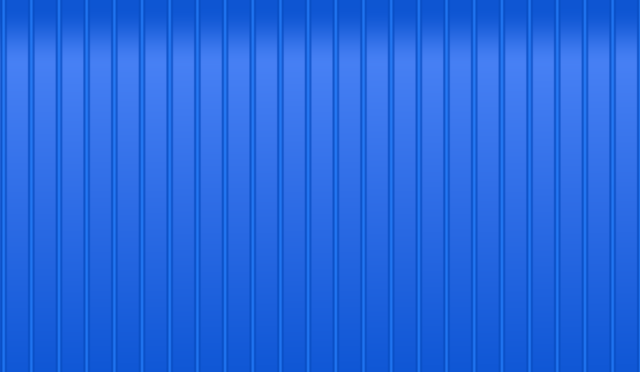
This pattern is drawn by a WebGL 2 fragment shader. Its source:

```glsl
#version 300 es
precision highp float;
// Glossy blue vertical panels separated by narrow grooves with a bright core.

#define REPEATS 23.12       // panels across the canvas
#define FIRST_GROOVE 0.0057 // centre of the first groove, in canvas widths
#define GROOVE_HALF 0.0052  // half width of a groove, in canvas widths
#define CORE_HALF 0.0019    // half width of its bright core
#define SHADE_TOP 0.02      // where the top shade starts to lift, from the top
#define SHADE_END 0.175     // where the panel is brightest
#define GRAIN 0.006         // strength of the tone variation

uniform vec2 u_resolution;
out vec4 fragColor;

const vec3 TOP_SHADE = vec3(0.055, 0.335, 0.825);
const vec3 HIGHLIGHT = vec3(0.275, 0.500, 0.955);
const vec3 MIDDLE = vec3(0.180, 0.425, 0.900);
const vec3 BOTTOM = vec3(0.060, 0.340, 0.835);
const vec3 GROOVE_DARK = vec3(0.030, 0.300, 0.760);
const vec3 GROOVE_CORE = vec3(0.130, 0.470, 0.955);

float hash(float n) {
    n = fract(n * 0.1031);
    n *= n + 33.33;
    return fract(n * (n + n));
}

// Vertical gloss: shaded top, highlight, then a long fade to the bottom.
vec3 panelColor(float depth) {
    float fade = clamp((depth - SHADE_END) / (1.0 - SHADE_END), 0.0, 1.0);
    vec3 body = fade < 0.45 ? mix(HIGHLIGHT, MIDDLE, fade / 0.45)
                            : mix(MIDDLE, BOTTOM, (fade - 0.45) / 0.55);
    return mix(TOP_SHADE, body, smoothstep(SHADE_TOP, SHADE_END, depth));
}

void main() {
    vec2 uv = gl_FragCoord.xy / u_resolution;
    float depth = 1.0 - uv.y;
    float pixel = 1.0 / u_resolution.x;

    // Signed distance to the nearest groove centre, in canvas widths
    float cell = (uv.x - FIRST_GROOVE) * REPEATS + 0.5;
    float offset = (fract(cell) - 0.5) / REPEATS;
    float d = abs(offset);

    // Panel with a faint tone change per repeat
    vec3 color = panelColor(depth);
    color += GRAIN * (hash(floor(cell - 0.5) + 7.0) - 0.5);

    // Groove: dark sides around a lit core, following the gloss slightly
    float soft = max(pixel, 0.0014);
    vec3 dark = mix(GROOVE_DARK, color, 0.18);
    vec3 core = mix(GROOVE_CORE, color, 0.15);
    float groove = 1.0 - smoothstep(GROOVE_HALF - soft, GROOVE_HALF + soft, d);
    float lit = 1.0 - smoothstep(CORE_HALF - soft, CORE_HALF + soft, d);
    color = mix(color, dark, groove * (offset < 0.0 ? 1.0 : 0.9));
    color = mix(color, core, lit);

    fragColor = vec4(color, 1.0);
}
```
